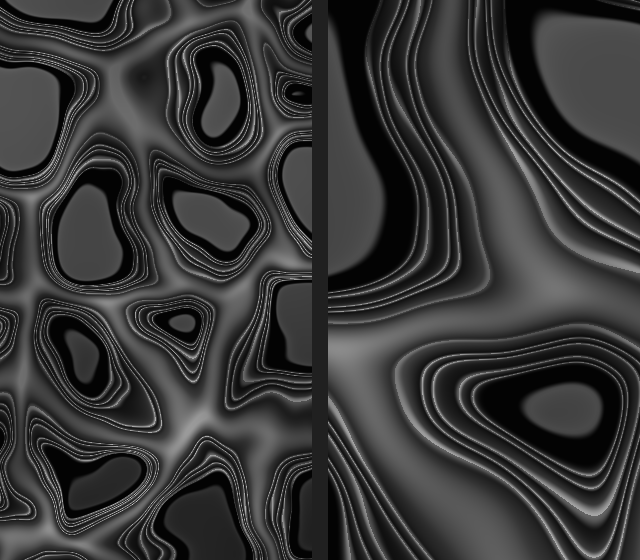
Left, the full canvas; right, a detail of the centre.
A WebGL 2 fragment shader for this background:

```glsl
#version 300 es
precision highp float;
// Dark liquid relief: flat grey basins ringed by thin terraces between glossy ridges.

#define CELL 0.24          // basin spacing, in canvas heights
#define JITTER 0.75        // scatter of the basin centres
#define SIZE_VARIATION 0.05
#define RIDGE_SHARPNESS 64.0
#define WARP 0.11          // bending of the outlines
#define RIDGE_FOOT 1.7     // depths measured down from the ridge
#define TERRACE_FOOT 4.4
#define BASIN_EDGE 6.1
#define TERRACE_STEP 0.72
#define LINE_WIDTH 0.24

uniform vec2 u_resolution;
out vec4 fragColor;

vec2 hash2(vec2 p) {
    vec3 q = fract(p.xyx * vec3(0.1031, 0.1030, 0.0973));
    q += dot(q, q.yzx + 33.33);
    return fract((q.xx + q.yz) * q.zy);
}

float noise(vec2 p) {
    vec2 i = floor(p), f = fract(p);
    f = f * f * f * (f * (f * 6.0 - 15.0) + 10.0);
    float low = mix(hash2(i).x, hash2(i + vec2(1, 0)).x, f.x);
    float high = mix(hash2(i + vec2(0, 1)).x, hash2(i + vec2(1, 1)).x, f.x);
    return mix(low, high, f.y);
}

// Smooth cell depth: lowest where ridges meet, growing towards each cell centre.
float cellDepth(vec2 p) {
    vec2 home = floor(p / CELL);
    float total = 0.0, overlap = 0.0;
    for (int y = -2; y <= 2; y++) {
        for (int x = -2; x <= 2; x++) {
            vec2 cell = home + vec2(x, y);
            vec2 centre = (cell + 0.5 + JITTER * (hash2(cell + 17.0) - 0.5)) * CELL;
            float radius = SIZE_VARIATION * (hash2(cell + 71.0).x - 0.5);
            float weight = exp(-RIDGE_SHARPNESS * (length(p - centre) - radius));
            overlap += 2.0 * weight * total;
            total += weight;
        }
    }
    return -log(max(overlap / (total * total), 1e-9));
}

void main() {
    vec2 uv = gl_FragCoord.xy / u_resolution.y;

    // Bend the plane, then vary the band widths slowly.
    vec2 bend = vec2(noise(uv * 5.5 + 3.0), noise(uv * 5.5 + 41.0)) - 0.5;
    bend += 0.36 * (vec2(noise(uv * 13.0 + 9.0), noise(uv * 13.0 + 67.0)) - 0.5);
    float depth = cellDepth(uv + WARP * bend);
    depth *= 0.85 + 0.35 * noise(uv * 5.0 + 23.0);
    float pixel = fwidth(depth);
    float light = 0.7 + 0.6 * noise(uv * 9.0 + 88.0);

    // Glossy ridge, brightest at the junctions, falling off to black.
    float ridge = min(exp(-1.25 * (depth - 0.45)), 1.1);
    ridge *= 1.0 - smoothstep(0.8, RIDGE_FOOT + 0.4, depth);
    float shade = 0.44 * ridge * light;

    // Uneven terraces: a soft ramp ending in a bright crest.
    float level = (TERRACE_FOOT - depth) / TERRACE_STEP;
    level += 0.25 * sin(level * 2.6 + 7.0 * noise(uv * 4.0 + 52.0));
    float ramp = fract(level);
    float crestWidth = max(LINE_WIDTH, 0.9 * pixel / TERRACE_STEP);
    float crest = 1.0 - smoothstep(0.0, crestWidth, min(ramp, 1.0 - ramp));
    float terrace = smoothstep(RIDGE_FOOT - 0.7, RIDGE_FOOT, depth)
        * (1.0 - smoothstep(TERRACE_FOOT - 0.1, TERRACE_FOOT + 0.35, depth));
    shade += terrace * light * (0.04 + 0.24 * ramp * ramp + 0.3 * crest);

    // Flat basin floor, darker towards the bottom, with a faint rim.
    float soft = max(0.25, pixel);
    float basin = smoothstep(BASIN_EDGE - soft, BASIN_EDGE + soft, depth);
    float rim = exp(-abs(depth - BASIN_EDGE - 0.4) * 1.5);
    float floorShade = mix(0.12, 0.29, smoothstep(0.0, 0.75, uv.y));
    floorShade += 0.05 * (noise(uv * 6.0 + 31.0) - 0.5) + 0.04 * rim;
    shade = mix(shade, floorShade, basin);

    fragColor = vec4(vec3(clamp(shade + 0.012, 0.0, 1.0)), 1.0);
}
```
